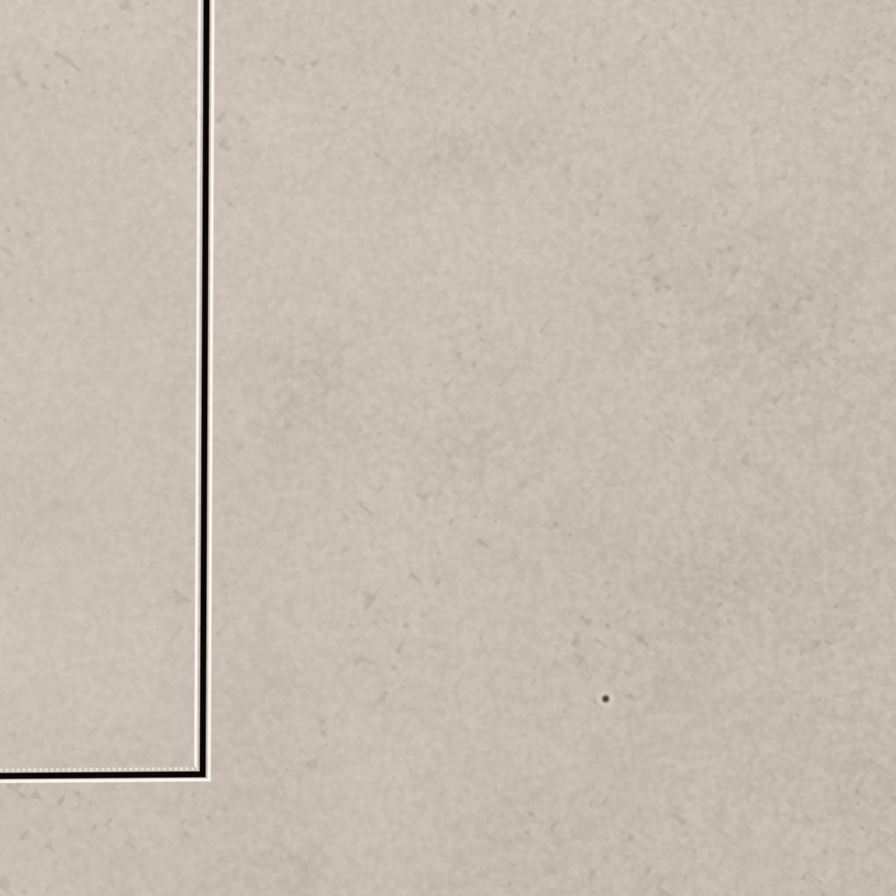
Write a Shadertoy shader that draws this texture.

```glsl
// Warm grey plaster with fine grain and soft stains, cut by a dark L-shaped groove.
// The groove is the edge of a panel distance field with pale rims on both sides;
// the plaster is layered value noise over a gentle diagonal gradient.

#define LIGHT_STONE vec3(0.815, 0.777, 0.735)
#define DARK_STONE vec3(0.748, 0.705, 0.660)
#define INK vec3(0.035, 0.025, 0.020)
#define RIM vec3(0.995, 0.985, 0.955)
#define GRAIN_SCALE 150.0
#define GRAIN_DEPTH 0.075
#define GROOVE_HALF 0.0033
#define RIM_HALF 0.0017
#define PIT_CENTRE vec2(0.676, 0.220)

float hash(vec2 p) {
    vec3 q = fract(vec3(p.xyx) * 0.1031);
    q += dot(q, q.yzx + 33.33);
    return fract((q.x + q.y) * q.z);
}

float valueNoise(vec2 p) {
    vec2 cell = floor(p), f = fract(p);
    f = f * f * (3.0 - 2.0 * f);
    return mix(mix(hash(cell), hash(cell + vec2(1, 0)), f.x),
               mix(hash(cell + vec2(0, 1)), hash(cell + vec2(1, 1)), f.x), f.y);
}

float fbm(vec2 p) {
    float sum = 0.0, gain = 0.5;
    for (int i = 0; i < 4; i++) {
        sum += gain * valueNoise(p);
        p = mat2(1.6, 1.2, -1.2, 1.6) * p + 7.3;
        gain *= 0.5;
    }
    return sum / 0.9375;
}

float stain(vec2 p, vec2 centre, vec2 size) {
    vec2 q = (p - centre) / size;
    return exp(-dot(q, q));
}

// Soft band of a given half width around distance zero
float band(float d, float halfWidth, float soft) {
    return 1.0 - smoothstep(halfWidth - soft, halfWidth + soft, abs(d));
}

vec3 plaster(vec2 p) {
    // Broad shading: lighter at upper left, darker towards the right and bottom
    float shade = 0.15 + 0.32 * p.x + 0.22 * (1.0 - p.y);
    shade += 0.5 * (fbm(p * 7.0 + 3.0) - 0.5);

    // Soft stains, where the grain is also rougher
    float stains = stain(p, vec2(0.51, 0.82), vec2(0.06, 0.04))
                 + stain(p, vec2(0.35, 0.57), vec2(0.06, 0.08))
                 + stain(p, vec2(0.52, 0.49), vec2(0.06, 0.04))
                 + stain(p, vec2(0.84, 0.63), vec2(0.08, 0.05))
                 + stain(p, vec2(0.80, 0.36), vec2(0.07, 0.04))
                 + stain(p, vec2(0.32, 0.03), vec2(0.04, 0.03));
    shade += 0.22 * stains;
    vec3 stone = mix(LIGHT_STONE, DARK_STONE, clamp(shade, 0.0, 1.2));

    // Fine grain at two sizes, with sparse dark flecks
    vec2 tilted = mat2(0.8, 0.6, -0.6, 0.8) * p;
    float grain = 0.6 * valueNoise(tilted * GRAIN_SCALE)
                + 0.4 * valueNoise(p * GRAIN_SCALE * 1.7 + 19.0) - 0.5;
    float roughness = 0.75 + 0.3 * stains + 0.3 * p.x;
    float fleck = smoothstep(0.78, 0.98, valueNoise(tilted * 105.0 + 41.0));
    fleck *= smoothstep(0.42, 0.68, fbm(p * 12.0 + 11.0));
    return stone + GRAIN_DEPTH * roughness * grain - 0.06 * fleck;
}

void mainImage(out vec4 fragColor, in vec2 fragCoord) {
    vec2 p = fragCoord / iResolution.xy;
    float soft = max(0.0012, 0.6 / iResolution.y);
    vec3 colour = plaster(p);

    // Slightly leaning panel edges; distance is negative inside the panel
    float side = p.x - mix(0.2262, 0.2305, (p.y - 0.135) / 0.865);
    float base = mix(0.1340, 0.1358, p.x / 0.226) - p.y;
    float edge = max(side, base);
    float alongBase = smoothstep(-0.001, 0.001, base - side);

    // Pale rims: solid outside, broken into small dots above the lower edge
    float dots = 0.35 + 0.3 * sin(p.x * 1000.0);
    float innerRim = band(edge + mix(0.0079, 0.0064, alongBase), RIM_HALF, soft);
    float outerRim = band(edge - mix(0.0073, 0.0062, alongBase), RIM_HALF, soft);
    colour = mix(colour, RIM, innerRim * mix(0.92, dots, alongBase));
    colour = mix(colour, RIM, outerRim * 0.95);

    // Dark groove
    colour = mix(colour, INK, band(edge, GROOVE_HALF, soft));

    // Single small pit with a faint pale surround
    float pit = length(p - PIT_CENTRE);
    colour += 0.05 * band(pit - 0.0075, 0.002, 0.002);
    colour = mix(colour, vec3(0.22, 0.17, 0.12), 0.9 * (1.0 - smoothstep(0.001, 0.0058, pit)));

    fragColor = vec4(clamp(colour, 0.0, 1.0), 1.0);
}
```
